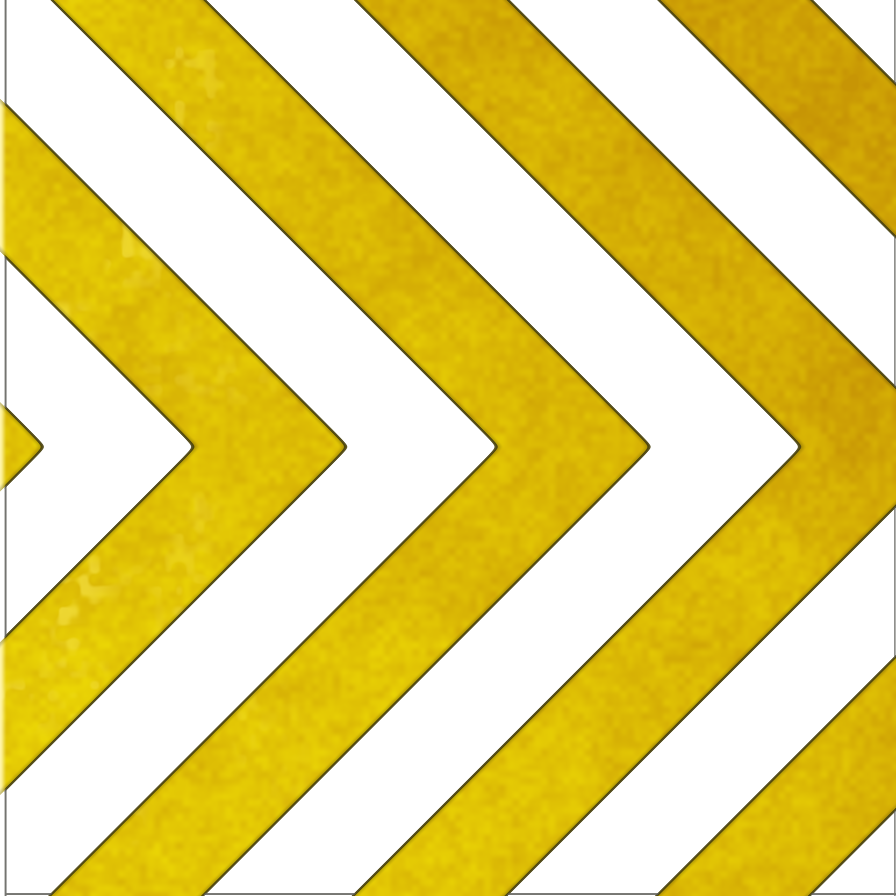
This pattern is drawn by a WebGL 1 fragment shader. Its source:

```glsl
precision highp float;
uniform vec2 u_resolution;

float hash(vec2 p) {
    vec3 q = fract(vec3(p.xyx) * 0.1031);
    q += dot(q, q.yzx + 33.33);
    return fract((q.x + q.y) * q.z);
}

float noise(vec2 p) {
    vec2 cell = floor(p);
    vec2 f = fract(p);
    f = f * f * (3.0 - 2.0 * f);
    return mix(mix(hash(cell), hash(cell + vec2(1.0, 0.0)), f.x),
               mix(hash(cell + vec2(0.0, 1.0)), hash(cell + vec2(1.0)), f.x), f.y);
}

// Signed distance to the repeated chevrons, negative inside the yellow
float chevronDistance(vec2 p) {
    float y = p.y - 0.5013;
    float along = p.x + sqrt(y * y + 0.000009);
    float offset = mod(along - 0.3034 + 0.1693, 0.3386) - 0.1693;
    return (abs(offset) - 0.0853) * 0.7071;
}

// Mottled paint, paler at the left and deeper toward the upper right
vec3 wornPaint(vec2 p) {
    float grain = noise(p * 125.0) * 0.6 + noise(p * 75.0 + 31.0) * 0.4 - 0.5;
    float blotch = noise(p * 22.0 + 7.0) * 0.5 + noise(p * 8.0 + 19.0) * 0.5 - 0.5;
    float depth = 0.36 + 0.38 * (p.x - 0.5) + 0.26 * (p.y - 0.5);
    depth += 0.38 * smoothstep(0.55, 1.1, p.x * 0.6 + p.y * 0.55);
    depth += grain * 0.65 + blotch * 0.5;
    vec3 color = mix(vec3(0.90, 0.80, 0.02), vec3(0.80, 0.62, 0.02), clamp(depth, -0.2, 1.2));

    // Faded specks
    float patches = smoothstep(0.5, 0.8, noise(p * 14.0 + 43.0)) * smoothstep(0.4, 0.05, p.x);
    float speck = patches * smoothstep(0.5, 0.85, noise(p * 85.0 + 11.0));
    return mix(color, vec3(0.95, 0.87, 0.25), speck * 0.75);
}

float thinLine(float d, float halfWidth, float pixel) {
    return 1.0 - smoothstep(halfWidth - 0.5 * pixel, halfWidth + 0.5 * pixel, abs(d));
}

void main() {
    vec2 p = gl_FragCoord.xy / u_resolution;
    float pixel = 1.0 / min(u_resolution.x, u_resolution.y);
    float d = chevronDistance(p);
    float white = smoothstep(-0.5 * pixel, 0.5 * pixel, d);

    // Paint fades out past the left frame line
    vec3 paint = mix(vec3(1.0, 0.96, 0.65), wornPaint(p), smoothstep(0.0, 0.008, p.x));
    vec3 color = mix(paint, vec3(1.0), white);

    // Soft shade and dark outline on the chevron edges
    color *= 1.0 - 0.22 * (1.0 - white) * smoothstep(-0.006, 0.0, d);
    float inside = smoothstep(0.004, 0.007, p.x);
    color = mix(color, vec3(0.28, 0.25, 0.05), thinLine(d, 0.0013, pixel) * 0.9 * inside);

    // Thin frame, visible across the white gaps
    float frame = thinLine(p.x - 0.0062, 0.0011, pixel);
    frame = max(frame, thinLine(p.y - 0.0022, 0.0010, pixel) * inside);
    frame = max(frame, thinLine(p.x - 0.9987, 0.0009, pixel) * 0.8);
    color = mix(color, vec3(0.36, 0.36, 0.34), frame * white * 0.85);

    gl_FragColor = vec4(color, 1.0);
}
```
